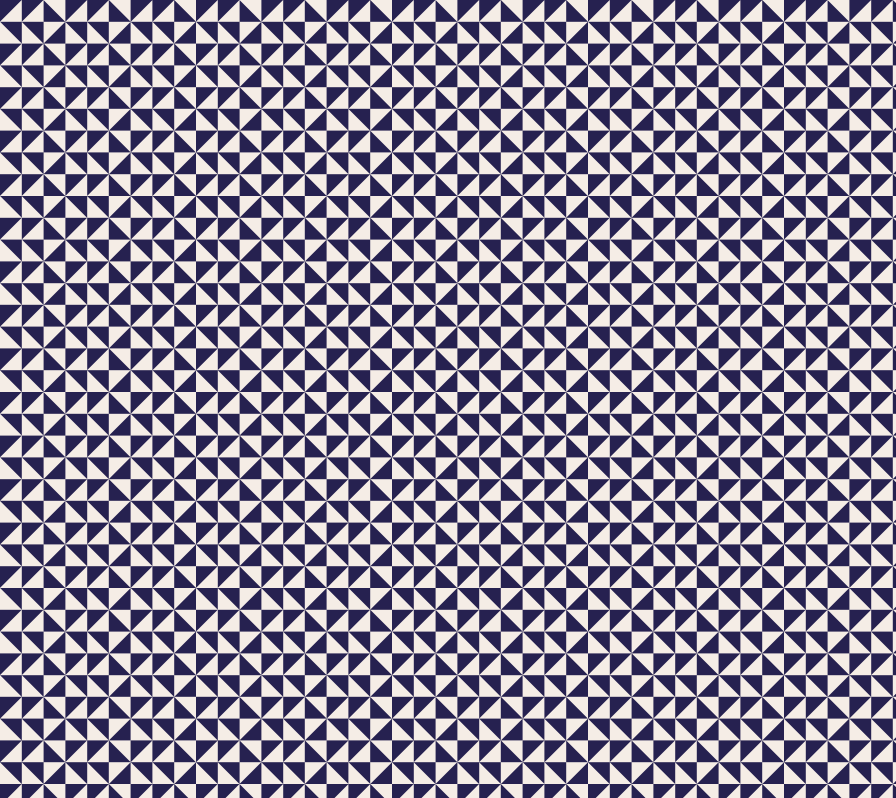
Give the GLSL for this pattern, as a Shadertoy shader.

```glsl
// Half-square triangle patchwork: square cells split diagonally into navy and cream.
// One triangle is mirrored by row and column, giving a 3 x 2 cell repeat with
// pinwheels; edges are smoothed by averaging a small grid of samples per pixel.

const float CELLS_ACROSS = 41.143;
const float REPEAT_COLUMNS = 3.0;
const float REPEAT_ROWS = 2.0;
const int SAMPLES = 5;
const vec3 CREAM = vec3(0.96, 0.93, 0.90);
const vec3 NAVY = vec3(0.15, 0.128, 0.315);

// Mirror a coordinate within the unit cell when flip is 1
float mirror(float x, float flip) {
    return mix(x, 1.0 - x, flip);
}

// 1 inside the dark triangle of a cell, 0 in the light half; y runs downwards
float triangleMask(vec2 p) {
    vec2 cell = floor(p);
    vec2 local = fract(p);
    float evenRow = 1.0 - step(0.5, mod(cell.y, REPEAT_ROWS));
    float lastColumn = step(REPEAT_COLUMNS - 1.5, mod(cell.x, REPEAT_COLUMNS));
    local = vec2(mirror(local.x, evenRow), mirror(local.y, lastColumn));
    return step(local.y, local.x);
}

// Share of the pixel covered by dark triangles
float coverage(vec2 center, float pixelSize) {
    float total = 0.0;
    for (int j = 0; j < SAMPLES; j++) {
        for (int i = 0; i < SAMPLES; i++) {
            vec2 offset = (vec2(i, j) + 0.5) / float(SAMPLES) - 0.5;
            total += triangleMask(center + offset * pixelSize);
        }
    }
    return total / float(SAMPLES * SAMPLES);
}

void mainImage(out vec4 fragColor, in vec2 fragCoord) {
    // Cell units, measured from the top left corner
    float pixelSize = CELLS_ACROSS / iResolution.x;
    vec2 p = vec2(fragCoord.x, iResolution.y - fragCoord.y) * pixelSize;

    fragColor = vec4(mix(CREAM, NAVY, coverage(p, pixelSize)), 1.0);
}
```
